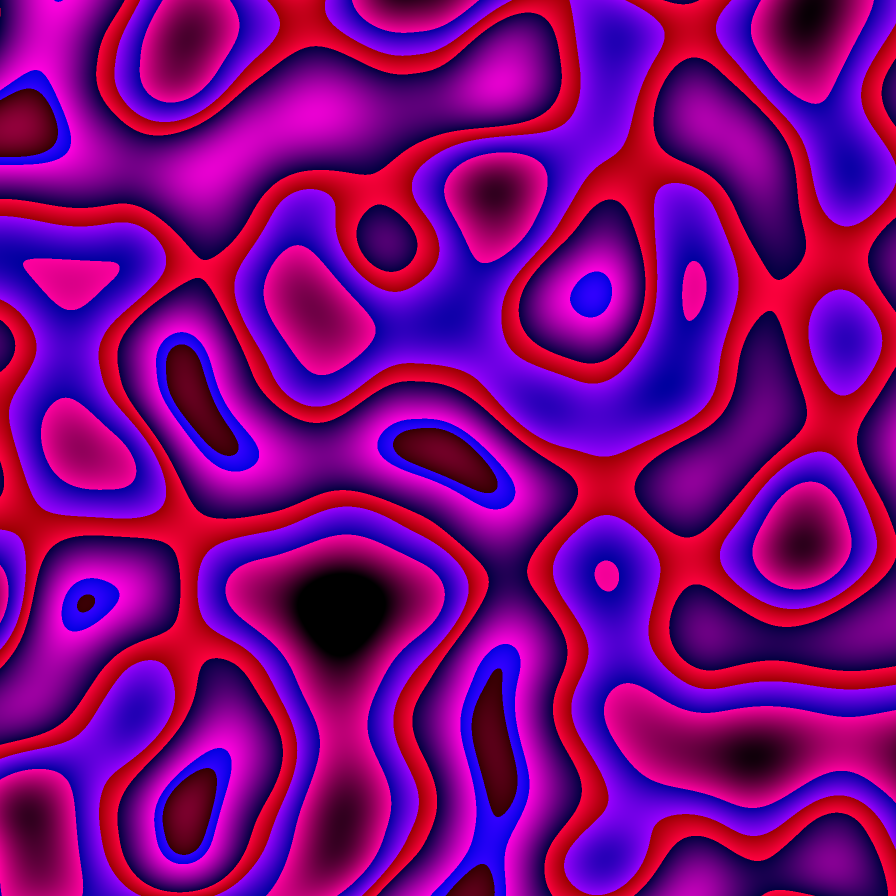
Give the GLSL for this texture, as a WebGL 1 fragment shader.

```glsl
precision highp float;

uniform vec2 u_resolution;

const float CELLS = 5.8;        // noise cells across the canvas
const float MEAN_LEVEL = 1.76;  // level of the saddles, in red cycles
const float LEVEL_SPAN = 3.4;   // contrast of the height field
const float BLUE_RATE = 0.625;  // blue cycles per red cycle
const int SAMPLES = 2;          // antialiasing samples per axis

float hash(vec2 p) {
  vec3 q = fract(vec3(p.xyx) * 0.1031);
  q += dot(q, q.yzx + 33.33);
  return fract((q.x + q.y) * q.z);
}

// Slope of a lattice point's random unit gradient along an offset
float gradientAt(vec2 cell, vec2 offset) {
  float angle = 6.2831853 * hash(cell);
  return dot(vec2(cos(angle), sin(angle)), offset);
}

float gradientNoise(vec2 p) {
  vec2 cell = floor(p);
  vec2 f = p - cell;
  vec2 w = f * f * f * (f * (f * 6.0 - 15.0) + 10.0);
  vec2 e = vec2(1.0, 0.0);
  float bottom = mix(gradientAt(cell, f), gradientAt(cell + e.xy, f - e.xy), w.x);
  float top = mix(gradientAt(cell + e.yx, f - e.yx), gradientAt(cell + e.xx, f - e.xx), w.x);
  return mix(bottom, top, w.y);
}

// Red and blue ramps wrap at different rates, giving the sharp colour steps
vec3 wrappedRamps(float level) {
  return vec3(fract(level), 0.0, fract(level * BLUE_RATE));
}

vec3 pattern(vec2 uv) {
  float height = gradientNoise(uv * CELLS + vec2(17.3, 41.6));
  float level = MEAN_LEVEL + LEVEL_SPAN * height;
  return wrappedRamps(clamp(level, 0.0, 3.95));
}

void main() {
  float side = min(u_resolution.x, u_resolution.y);
  vec3 color = vec3(0.0);

  // Average a small grid of samples inside the pixel
  for (int y = 0; y < SAMPLES; y++) {
    for (int x = 0; x < SAMPLES; x++) {
      vec2 jitter = (vec2(float(x), float(y)) + 0.5) / float(SAMPLES) - 0.5;
      color += pattern((gl_FragCoord.xy + jitter) / side);
    }
  }
  gl_FragColor = vec4(color / float(SAMPLES * SAMPLES), 1.0);
}
```
